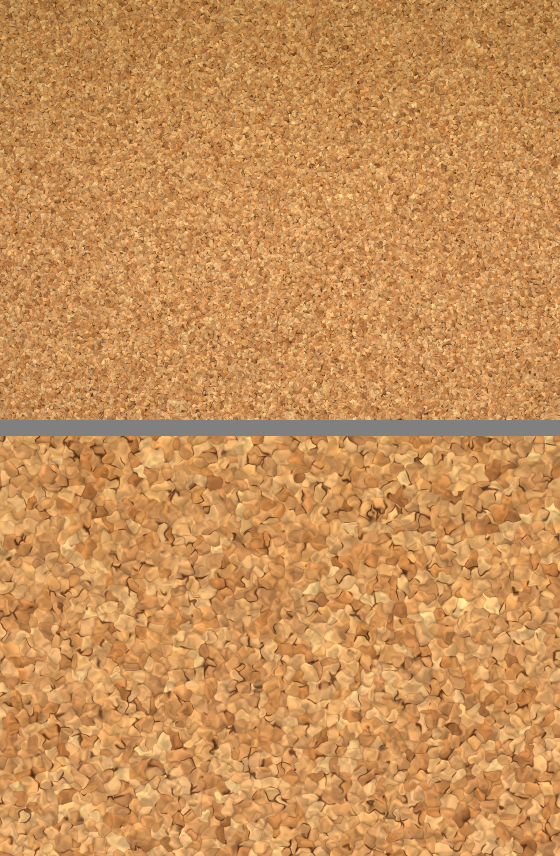
Top: the whole. Bottom: its middle third, enlarged.
Write a WebGL 1 fragment shader that draws this texture.

```glsl
precision highp float;
uniform vec2 u_resolution;

vec3 hash3(vec2 p) {
  vec3 q = fract(p.xyx * vec3(0.1031, 0.1030, 0.0973));
  q += dot(q, q.yxz + 33.33);
  return fract((q.xxy + q.yzz) * q.zyx);
}

float noise(vec2 p) {
  vec2 cell = floor(p);
  vec2 f = fract(p);
  f = f * f * (3.0 - 2.0 * f);
  float low = mix(hash3(cell).x, hash3(cell + vec2(1.0, 0.0)).x, f.x);
  float high = mix(hash3(cell + vec2(0.0, 1.0)).x, hash3(cell + 1.0).x, f.x);
  return mix(low, high, f.y);
}

// Irregular stretched cells: each grain has its own size, angle and tone.
vec3 corkGrains(vec2 p) {
  vec2 base = floor(p);
  vec2 nearestCell = base;
  vec2 nearestOffset = vec2(0.0);
  float nearest = 9.0;
  float second = 9.0;
  for (int y = -1; y <= 1; y++) {
    for (int x = -1; x <= 1; x++) {
      vec2 cell = base + vec2(float(x), float(y));
      vec3 seed = hash3(cell + 17.0);
      vec2 offset = p - cell - seed.xy;
      float angle = seed.z * 6.283;
      vec2 axis = vec2(cos(angle), sin(angle));
      float along = dot(offset, axis);
      float across = dot(offset, vec2(-axis.y, axis.x));
      float size = 0.75 + 0.55 * fract(seed.z * 7.3);
      float dist = length(vec2(along * 0.8, across * 1.25)) * size;
      if (dist < nearest) {
        second = nearest;
        nearest = dist;
        nearestCell = cell;
        nearestOffset = offset;
      } else {
        second = min(second, dist);
      }
    }
  }

  // Grain tone and hue
  vec3 tone = hash3(nearestCell + 251.0);
  vec3 kind = hash3(nearestCell + 419.0);
  vec3 color = mix(vec3(0.755, 0.505, 0.290), vec3(0.905, 0.690, 0.445), tone.x);
  color += (tone.y - 0.5) * vec3(-0.01, 0.03, 0.06);
  color = mix(color, vec3(0.95, 0.79, 0.53), 0.65 * step(0.965, kind.x));
  color = mix(color, vec3(0.60, 0.37, 0.20), 0.65 * step(kind.x, 0.04));

  // Tilted faces and fine pores
  vec2 tilt = vec2(kind.y, kind.z) - 0.5 + vec2(-0.15, 0.22);
  color *= 1.0 + 0.32 * dot(nearestOffset, tilt);
  color *= 0.85 + 0.30 * noise(p * 3.1 + 40.0);

  // Shaded joints, with small scattered pits
  float joint = 1.0 - smoothstep(0.0, 0.22, second - nearest);
  float pit = smoothstep(0.62, 0.85, noise(p * 1.6 + 90.0));
  float depth = 0.06 + 0.16 * tone.z * tone.z + 0.50 * pit;
  return color * (1.0 - joint * depth * vec3(0.88, 1.0, 1.08));
}

void main() {
  // Four samples smooth the grain edges
  vec3 color = vec3(0.0);
  for (int j = 0; j < 2; j++) {
    for (int i = 0; i < 2; i++) {
      vec2 jitter = vec2(float(i), float(j)) * 0.5 - 0.25;
      vec2 p = (gl_FragCoord.xy + jitter) / u_resolution.y;
      vec2 warp = vec2(noise(p * 190.0), noise(p * 190.0 + 57.0)) - 0.5;
      color += 0.25 * corkGrains(p * 112.0 + 0.6 * warp);
    }
  }

  // Faint patches and uneven light, dimmer and yellower at the top
  vec2 uv = gl_FragCoord.xy / u_resolution;
  vec2 p = gl_FragCoord.xy / u_resolution.y;
  color *= 0.985 + 0.03 * noise(p * 24.0 + 11.0);
  vec2 fromCenter = uv - vec2(0.58, 0.36);
  color *= 1.03 - 0.16 * dot(fromCenter, fromCenter) - 0.04 * smoothstep(0.5, 1.0, uv.y);
  color *= mix(vec3(1.0), vec3(0.99, 0.985, 0.91), smoothstep(0.35, 1.0, uv.y));
  gl_FragColor = vec4(clamp(color, 0.0, 1.0), 1.0);
}
```
